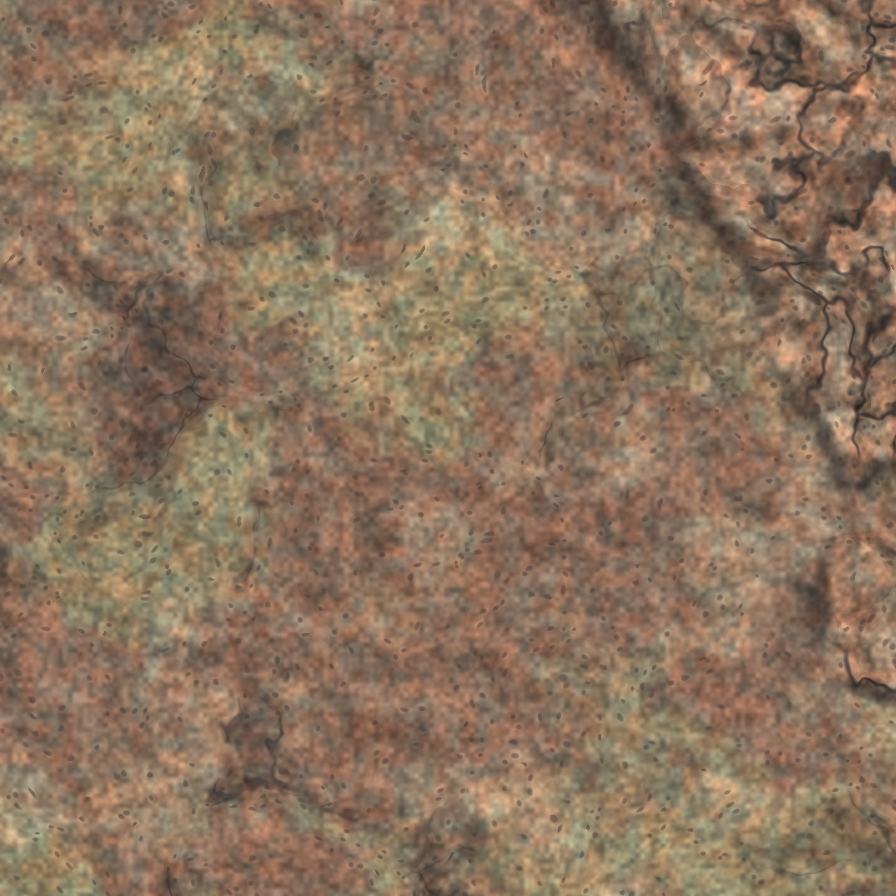
Write a Shadertoy shader that draws this texture.

```glsl
// Weathered ground of olive moss and russet soil, with a cracked rock outcrop.
const vec3 MOSS   = vec3(0.595, 0.535, 0.410);
const vec3 SOIL   = vec3(0.535, 0.420, 0.350);
const vec3 ROCK   = vec3(0.590, 0.465, 0.380);
const vec3 SHADOW = vec3(0.235, 0.205, 0.195);
const vec3 PALE   = vec3(0.730, 0.640, 0.520);
const vec3 TINT   = vec3(0.10, -0.02, -0.07); // warm shift of single grains
const float PATCH_SCALE = 4.5;
const float SMUDGE_SCALE = 6.0;
const float STONE_SCALE = 9.0;
const float GRAIN_SCALE = 85.0;
const float GRAIN_CONTRAST = 0.50;
const float RELIEF = 0.9;

vec2 hash2(vec2 p) {
    vec3 q = fract(p.xyx * vec3(0.1031, 0.1030, 0.0973));
    q += dot(q, q.yzx + 33.33);
    return fract((q.xx + q.yz) * q.zy);
}

float noise(vec2 p) {
    vec2 i = floor(p), f = fract(p);
    f = f * f * (3.0 - 2.0 * f);
    float low = mix(hash2(i).x, hash2(i + vec2(1, 0)).x, f.x);
    float high = mix(hash2(i + vec2(0, 1)).x, hash2(i + vec2(1, 1)).x, f.x);
    return mix(low, high, f.y);
}

float fbm(vec2 p) {
    float sum = 0.0, amp = 0.5;
    for (int k = 0; k < 5; k++) {
        sum += amp * noise(p);
        p = mat2(1.6, 1.2, -1.2, 1.6) * p + 7.3;
        amp *= 0.5;
    }
    return sum / 0.97;
}

// Cellular noise: nearest distance, gap to the second nearest, cell value
vec3 cells(vec2 p) {
    vec2 base = floor(p);
    float near = 9.0, second = 9.0, id = 0.0;
    for (int y = -1; y <= 1; y++)
    for (int x = -1; x <= 1; x++) {
        vec2 cell = base + vec2(x, y);
        vec2 h = hash2(cell);
        float d = length(cell + h - p);
        if (d < near) { second = near; near = d; id = fract(h.x * 7.0 + h.y * 5.0); }
        else second = min(second, d);
    }
    return vec3(near, second - near, id);
}

// Signed extent of the outcrop: positive inside
float outcrop(vec2 uv) {
    float slope = dot(uv - vec2(0.59, 1.0), vec2(0.85, 0.53));
    slope = min(slope, (uv.y - 0.43) * 0.8);
    float boulder = 0.10 - length(uv - vec2(0.97, 0.31));
    return max(slope, boulder) + 0.22 * (fbm(uv * 7.0 + 3.0) - 0.5);
}

void mainImage(out vec4 fragColor, in vec2 fragCoord) {
    vec2 uv = fragCoord / iResolution.xy;
    vec2 warp = vec2(fbm(uv * 8.0 + 11.0), fbm(uv * 8.0 + 47.0)) - 0.5;

    // Moss and soil in ragged patches
    float moss = smoothstep(0.40, 0.60, fbm(uv * PATCH_SCALE + warp + 21.0));
    vec3 color = mix(SOIL, MOSS, moss);
    color = mix(color, PALE, 0.45 * smoothstep(0.53, 0.72, fbm(uv * 10.0 + 63.0)));

    // Soft dark hollows with sharper pits
    float hollow = smoothstep(0.54, 0.74, fbm(uv * SMUDGE_SCALE + warp * 2.0 + 85.0));
    float crevice = 1.0 - smoothstep(0.0, 0.16, cells(uv * 15.0 + warp * 4.0).y);
    color = mix(color, SHADOW, hollow * (0.48 + 0.35 * crevice) * (1.0 - 0.4 * moss));

    // Rock outcrop: clumped stones, broken cracks and a shaded foot
    float extent = outcrop(uv);
    float rock = smoothstep(-0.01, 0.03, extent);
    vec3 stone = cells(uv * STONE_SCALE + warp * 3.5);
    vec3 rockColor = ROCK * (0.88 + 0.24 * stone.z);
    rockColor = mix(rockColor, PALE, 0.35 * smoothstep(0.45, 0.1, stone.x));
    float crack = 1.0 - smoothstep(0.0, 0.20, stone.y);
    crack *= smoothstep(0.34, 0.58, fbm(uv * 9.0 + 31.0));
    rockColor = mix(rockColor, SHADOW, 0.85 * crack);
    color = mix(color, rockColor, rock);
    float foot = smoothstep(0.035, 0.0, abs(extent - 0.005));
    color = mix(color, SHADOW, 0.65 * foot * smoothstep(0.32, 0.56, noise(uv * 12.0 + 5.0)));

    // Small lumps lit from the upper right
    vec2 lump = uv * 24.0 + warp * 2.0;
    float slope = fbm(lump) - fbm(lump + vec2(0.25, 0.3));
    color *= 1.0 + RELIEF * slope * (0.6 + 0.9 * rock);

    // Fine grains in brightness and hue
    vec3 grit = cells(uv * GRAIN_SCALE + warp * 6.0);
    float grain = 0.45 * (noise(uv * GRAIN_SCALE) - 0.5)
                + 0.60 * (noise(uv * GRAIN_SCALE * 2.1 + 17.0) - 0.5)
                + 0.35 * (0.45 - grit.x);
    color *= 1.0 + GRAIN_CONTRAST * grain;
    color *= 1.0 + TINT * 2.0 * (noise(uv * 65.0 + 91.0) - 0.5);

    // Sparse dark specks between the grains
    float speck = smoothstep(0.38, 0.12, grit.x) * step(0.86, grit.z);
    color = mix(color, SHADOW, 0.5 * speck);

    fragColor = vec4(clamp(color, 0.0, 1.0), 1.0);
}
```
